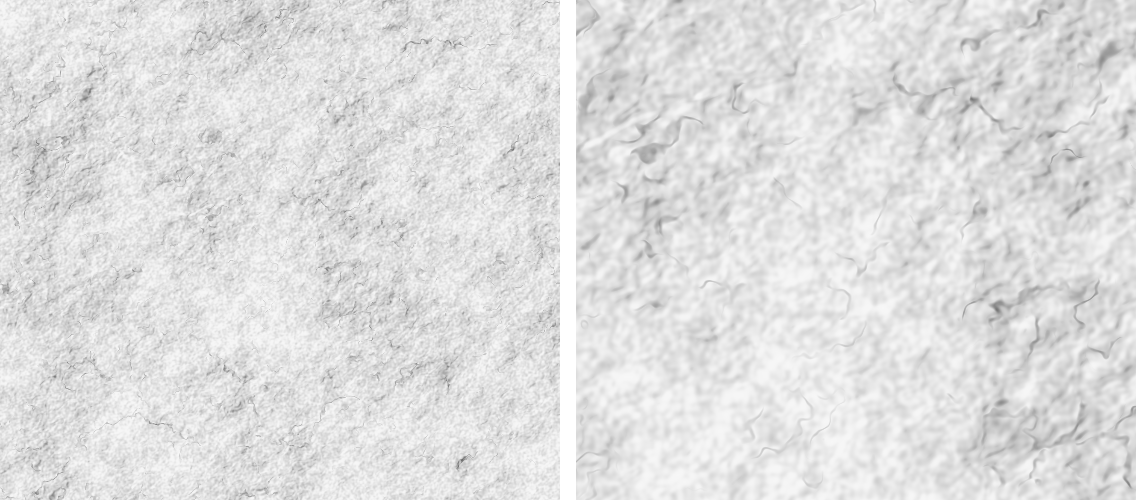
Left: the whole. Right: its middle third, enlarged.
A WebGL 2 fragment shader for this texture:

```glsl
#version 300 es
precision highp float;

#define BASE_TONE 0.884
#define CEILING 0.972
#define CLOUD_DEPTH 0.08
#define RELIEF_GAIN 0.36
#define PIT_GAIN 0.65
#define GRAIN_GAIN 0.095
#define CRACK_DEPTH 0.24
#define CRACK_WIDTH 0.0034
#define VEIN_LIGHT 0.08
#define SLANT 0.62
#define STRETCH 0.78
#define SHADOW_STEP 0.0032

uniform vec2 u_resolution;
out vec4 fragColor;

// Unit gradient vector for a lattice cell
vec2 cellGradient(vec2 cell) {
    uvec2 k = uvec2(ivec2(cell) + 32768);
    uint h = k.x * 1597334677u ^ k.y * 3812015801u;
    h = (h ^ (h >> 16)) * 2246822519u;
    h = (h ^ (h >> 13)) * 3266489917u;
    h ^= h >> 16;
    float angle = float(h & 65535u) / 65536.0 * 6.28319;
    return vec2(cos(angle), sin(angle));
}

float gradientNoise(vec2 p) {
    vec2 i = floor(p), f = p - i;
    vec2 u = f * f * f * (f * (f * 6.0 - 15.0) + 10.0);
    float a = dot(cellGradient(i), f);
    float b = dot(cellGradient(i + vec2(1, 0)), f - vec2(1, 0));
    float c = dot(cellGradient(i + vec2(0, 1)), f - vec2(0, 1));
    float d = dot(cellGradient(i + vec2(1, 1)), f - vec2(1, 1));
    return mix(mix(a, b, u.x), mix(c, d, u.x), u.y);
}

// Two independent noise values, used to bend coordinates
vec2 bend(vec2 p) {
    return vec2(gradientNoise(p + 5.3), gradientNoise(p + 61.8));
}

mat2 rotation(float angle) {
    float c = cos(angle), s = sin(angle);
    return mat2(c, -s, s, c);
}

// Rough stone height, from broad lumps down to grains
float stoneHeight(vec2 p) {
    float height = 0.0, amplitude = 1.0, frequency = 14.0;
    for (int i = 0; i < 5; i++) {
        height += amplitude * gradientNoise(p * frequency + float(i) * 17.3);
        amplitude *= 0.62;
        frequency *= 1.95;
    }
    return height;
}

// Contour line of a noise field, broken into short pieces
float brokenLine(vec2 p, float frequency, float width, float rarity) {
    float field = abs(gradientNoise(p * frequency)) / frequency;
    float region = gradientNoise(p * frequency * 0.6 + 41.7);
    float pieces = gradientNoise(p * 38.0 + 83.1);
    float presence = smoothstep(rarity, rarity + 0.25, region + 0.6 * pieces);
    float reach = width * (0.3 + 0.7 * presence);
    return presence * (1.0 - smoothstep(0.1 * reach, reach, field));
}

void main() {
    vec2 p = gl_FragCoord.xy / u_resolution.y;

    // Slanted, stretched and ragged stone coordinates
    vec2 q = rotation(SLANT) * p;
    q.x *= STRETCH;
    vec2 warp = bend(p * 23.0);
    vec2 fineWarp = bend(p * 64.0 + 9.0);
    vec2 ragged = q + 0.014 * warp + 0.009 * fineWarp + 0.005 * bend(p * 135.0);

    // Broad stains, rougher where darker
    float cloud = gradientNoise(p * 3.1 + 12.4) + 0.7 * gradientNoise(p * 7.3 + 30.6)
                + 0.8 * gradientNoise(p * 17.0 + 52.2) + 0.6 * gradientNoise(p * 36.0 + 71.9);
    float roughness = mix(0.75, 1.35, smoothstep(-0.5, 0.6, cloud));

    // Side-lit relief with deeper shadows on steep faces
    vec2 bumpy = q + 0.006 * warp + 0.004 * fineWarp;
    float slope = stoneHeight(bumpy + SHADOW_STEP * vec2(0.35, -0.94)) - stoneHeight(bumpy);
    slope *= roughness;
    float pit = max(-slope - 0.14, 0.0);
    float grain = gradientNoise(p * 170.0) + 0.8 * gradientNoise(p * 88.0 + 7.0);

    // Ragged cracks in four sizes and a few pale veins
    float cracks = 0.0, frequency = 5.0;
    for (int i = 0; i < 4; i++) {
        float layer = float(i);
        float line = brokenLine(ragged + layer * 3.7, frequency,
                                CRACK_WIDTH * (1.0 - 0.1 * layer), 0.2);
        cracks = max(cracks, line * (1.0 - 0.1 * layer));
        frequency *= 1.9;
    }
    cracks *= clamp(roughness * (0.7 + 1.2 * grain), 0.0, 1.4);
    float veins = brokenLine(q + 0.012 * warp + 19.0, 4.0, CRACK_WIDTH, 0.3);

    float tone = BASE_TONE - CLOUD_DEPTH * cloud + RELIEF_GAIN * slope - PIT_GAIN * pit
               + GRAIN_GAIN * grain - CRACK_DEPTH * cracks + VEIN_LIGHT * veins;

    // Soft limit on the highlights
    float room = CEILING - tone;
    tone = CEILING - 0.5 * (room + sqrt(room * room + 0.0015));
    fragColor = vec4(vec3(clamp(tone, 0.3, 1.0)), 1.0);
}
```
